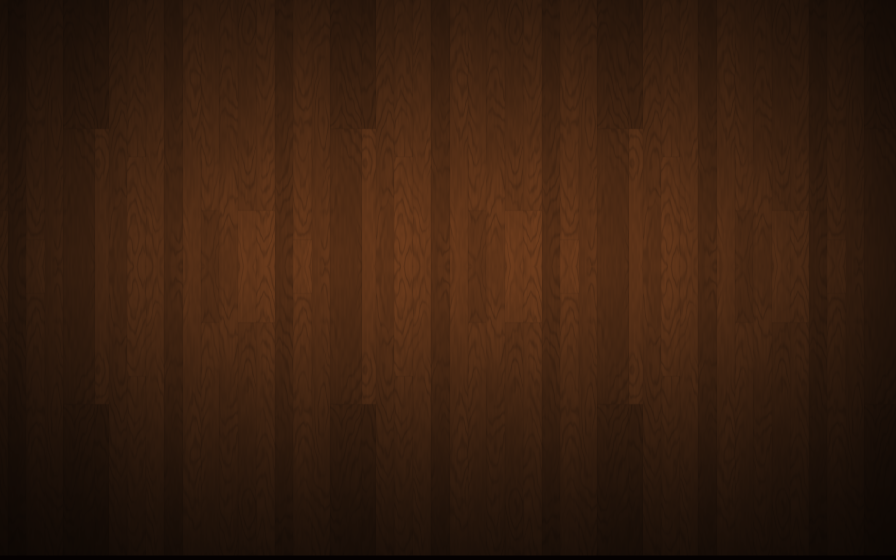
Give the GLSL for this texture, as a Shadertoy shader.

```glsl
// Dark brown wooden planks, vertical and mirrored, under a soft central light.

const float TILE_WIDTH = 0.298;   // planks repeat across the canvas
const float TILE_START = 0.142;
const float MIRROR_Y = 0.524;     // planks reflect about this height
const float SLOT = 0.0691;        // regular plank width within a tile

// Per plank: tone near the mirror line, tone past the joint, joint distance
const float INNER[14] = float[14](1.03, 1.02, 0.86, 1.02, 0.90, 0.98, 1.06,
                                  1.05, 0.84, 1.04, 0.94, 0.86, 1.02, 0.94);
const float OUTER[14] = float[14](0.99, 1.02, 0.86, 1.02, 1.00, 0.98, 0.96,
                                  1.00, 0.84, 0.98, 0.94, 0.79, 0.78, 0.94);
const float JOINT[14] = float[14](0.196, 0.9, 0.9, 0.9, 0.1, 0.9, 0.1,
                                  0.1, 0.9, 0.048, 0.9, 0.246, 0.246, 0.9);

float hash(vec2 p) {
    vec3 q = fract(p.xyx * 0.1031);
    q += dot(q, q.yzx + 33.33);
    return fract((q.x + q.y) * q.z);
}

float noise(vec2 p) {
    vec2 cell = floor(p), f = fract(p);
    f = f * f * (3.0 - 2.0 * f);
    return mix(mix(hash(cell), hash(cell + vec2(1, 0)), f.x),
               mix(hash(cell + vec2(0, 1)), hash(cell + vec2(1, 1)), f.x), f.y);
}

float fbm(vec2 p) {
    float sum = 0.0, gain = 0.5;
    for (int i = 0; i < 3; i++) {
        sum += gain * noise(p);
        p = p * 2.03 + 17.1;
        gain *= 0.5;
    }
    return sum;
}

// Index of the plank at tile coordinate x
int plankIndex(float x) {
    if (x < 11.0 * SLOT) return int(x / SLOT);
    return 11 + int(step(0.878, x)) + int(step(0.93, x));
}

// Left edge of a plank in tile coordinates
float plankEdge(int i) {
    if (i < 12) return float(i) * SLOT;
    return i == 12 ? 0.878 : (i == 13 ? 0.93 : 1.0);
}

// Pointed growth rings around a knot, with fine pores and broad stains
float grain(vec2 p, float knotY, float seed) {
    vec2 shift = vec2(seed * 7.3, seed * 3.7);
    float warp = fbm(vec2(p.x * 90.0, p.y * 16.0) + shift);
    float across = sqrt(p.x * p.x + 0.000004) / 0.008;
    float along = sqrt((p.y - knotY) * (p.y - knotY) + 0.0001) / 0.036;
    float phase = across + along + 2.6 * warp;
    float ring = 0.5 + 0.5 * sin(6.2832 * phase);
    float strength = smoothstep(0.2, 0.75, noise(p * vec2(60.0, 11.0) + shift.yx));
    float pores = noise(vec2(p.x * 560.0, p.y * 55.0) + shift) - 0.5;
    float stain = fbm(vec2(p.x * 45.0, p.y * 9.0) + shift.yx) - 0.44;
    return 0.10 * pores + 0.10 * stain - strength * 0.15 * (ring * ring * ring - 0.31);
}

// Broad glow, falling faster towards the bottom
float glow(vec2 uv) {
    vec2 d = uv - vec2(0.5, 0.55);
    float side = 0.86 * pow(abs(d.x) * 2.0, 3.0);
    float rise = (d.y > 0.0 ? 2.7 : 3.6) * pow(abs(d.y), 1.7);
    return exp(-side - rise);
}

// Dark hairline at distance d from an edge
float hairline(float d, float width, float pixel) {
    return 1.0 - smoothstep(0.0, width + pixel, abs(d));
}

void mainImage(out vec4 fragColor, in vec2 fragCoord) {
    vec2 uv = fragCoord / iResolution.xy;
    vec2 pixel = 1.0 / iResolution.xy;

    // Locate the plank
    float x = fract((uv.x - TILE_START) / TILE_WIDTH);
    float m = abs(uv.y - MIRROR_Y);
    int plank = plankIndex(x);
    float left = plankEdge(plank), right = plankEdge(plank + 1);
    float joint = JOINT[plank];
    float past = smoothstep(-pixel.y, pixel.y, m - joint);

    // Plank tone and grain; two planks carry a knot on the mirror line
    float tone = mix(INNER[plank], OUTER[plank], past);
    float seed = float(plank) + 1.0;
    bool eyed = plank == 5 || plank == 11;
    float knotY = eyed ? 0.0 : 0.5 * hash(vec2(seed, 4.0));
    float axis = eyed ? left + 0.5 * SLOT
                      : mix(left, right, 0.25 + 0.5 * hash(vec2(seed, 9.0)));
    vec2 local = vec2((x - axis) * TILE_WIDTH, m);
    tone *= 1.0 + mix(grain(local, knotY, seed),
                      grain(local, knotY + 0.15, seed + 20.0), past);

    // Faint seams between planks and across joints
    float seam = min(x - left, right - x) * TILE_WIDTH;
    tone *= 1.0 - 0.06 * hairline(seam, 0.0006, pixel.x);
    tone *= 1.0 - 0.05 * hairline(m - joint, 0.001, pixel.y);

    // Light, wood colour and the dark strip at the foot
    float light = glow(uv);
    vec3 wood = mix(vec3(0.36, 0.21, 0.11), vec3(0.368, 0.202, 0.095), light);
    vec3 color = wood * tone * light + vec3(0.014, 0.007, 0.004);
    float foot = smoothstep(0.008 - pixel.y, 0.008 + pixel.y, uv.y);
    fragColor = vec4(mix(vec3(0.02, 0.004, 0.004), color, foot), 1.0);
}
```
